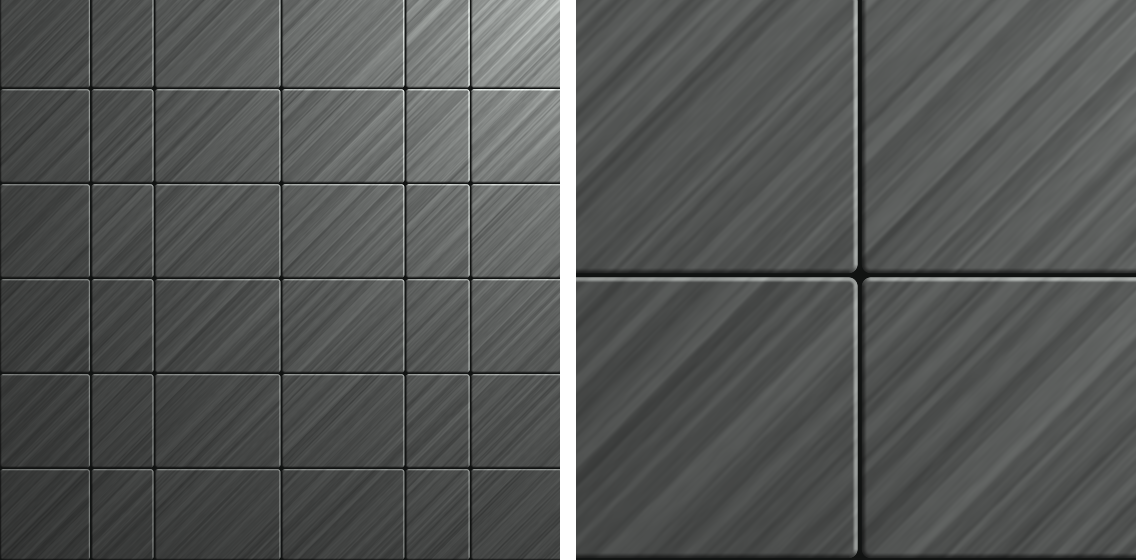
Left: the whole. Right: its middle third, enlarged.
Reproduce this texture procedurally as a Shadertoy shader.

```glsl
// Brushed dark steel panels in an uneven 6 by 6 grid, with bevelled seams lit from the top right.

const float ROW_PITCH = 0.1696;
const float ROW_START = -0.006;
const float GAP = 0.0012;      // half width of a seam
const float CORNER = 0.0055;   // corner radius of a panel
const vec3 STEEL_TINT = vec3(0.985, 1.010, 0.995);
const vec3 SEAM_COLOR = vec3(0.065, 0.075, 0.072);
const float COLUMN_SEAMS[7] = float[7](-0.001, 0.162, 0.2755, 0.5022, 0.7235, 0.840, 1.012);

float hash(vec2 p) {
    vec3 q = fract(vec3(p.xyx) * 0.1031);
    q += dot(q, q.yzx + 33.33);
    return fract((q.x + q.y) * q.z);
}

// Level of one streak: light and dark alternate, strength is random.
float streakLevel(float i, float seed) {
    float side = mod(i, 2.0) < 0.5 ? 0.5 : -0.5;
    return side * (0.15 + 0.85 * hash(vec2(i, seed)));
}

// Alternating flat streaks of uneven width; softness widens their edges.
float streaks(float x, float seed, float softness) {
    float i = floor(x);
    float edge = 0.3 + 0.4 * hash(vec2(i, seed + 5.0));
    float t = smoothstep(edge - softness, edge + softness, fract(x));
    return mix(streakLevel(i, seed), streakLevel(i + 1.0, seed), t);
}

float valueNoise(vec2 p) {
    vec2 i = floor(p), f = fract(p);
    f = f * f * (3.0 - 2.0 * f);
    float low = mix(hash(i), hash(i + vec2(1, 0)), f.x);
    float high = mix(hash(i + vec2(0, 1)), hash(i + vec2(1, 1)), f.x);
    return mix(low, high, f.y) - 0.5;
}

// Lower and upper seam around x, and the column index.
vec3 columnAt(float x) {
    vec3 column = vec3(COLUMN_SEAMS[0], COLUMN_SEAMS[1], 0.0);
    for (int i = 1; i < 6; i++) {
        if (x > COLUMN_SEAMS[i]) column = vec3(COLUMN_SEAMS[i], COLUMN_SEAMS[i + 1], float(i));
    }
    return column;
}

vec3 rowAt(float y) {
    float row = floor((y - ROW_START) / ROW_PITCH);
    float low = ROW_START + row * ROW_PITCH;
    return vec3(max(low, -0.001), low + ROW_PITCH, row);
}

// Signed distance to a rounded box in x, outward normal in yz.
vec3 roundedBox(vec2 p, vec2 halfSize, float radius) {
    vec2 q = abs(p) - halfSize + radius;
    vec2 outside = max(q, 0.0);
    float dist = length(outside) + min(max(q.x, q.y), 0.0) - radius;
    return vec3(dist, sign(p) * normalize(outside + 1e-5));
}

// Diagonal brushing, different on each panel.
float brushing(vec2 uv, float seed) {
    float across = (uv.x - uv.y) * 0.7071 + 4.0;
    float along = (uv.x + uv.y) * 0.7071;
    float wide = 0.15 * streaks(across * 62.0 + seed * 0.37, seed, 0.08);
    wide += 0.09 * streaks(across * 117.0 + seed * 0.71, seed + 17.0, 0.12);
    float thin = 0.07 * streaks(across * 215.0, seed + 31.0, 0.25);
    thin += 0.19 * valueNoise(vec2(across * 380.0, along * 3.0 + seed * 5.0));
    float grain = 0.06 * valueNoise(vec2(across * 500.0, along * 90.0));
    return wide + thin + grain;
}

// Broad glow that fades away from the top right corner.
float sheen(vec2 uv) {
    return 0.131 + 0.54 * exp(-1.42 * distance(uv, vec2(1.0)));
}

void mainImage(out vec4 fragColor, in vec2 fragCoord) {
    vec2 uv = fragCoord / iResolution.xy;
    float pixel = 1.0 / min(iResolution.x, iResolution.y);

    // Panel that holds this point
    vec3 column = columnAt(uv.x);
    vec3 row = rowAt(uv.y);
    vec2 low = vec2(column.x, row.x);
    vec2 high = vec2(column.y, row.y);
    vec3 panel = roundedBox(uv - 0.5 * (low + high), 0.5 * (high - low) - GAP, CORNER);
    float seed = 7.0 + column.z * 13.0 + row.z * 101.0;

    // Steel surface
    float light = sheen(uv);
    float level = light * (1.0 + brushing(uv, seed));

    // Bevel: bright top and right rims, dark bottom and left rims
    float facing = dot(panel.yz, vec2(1.0));
    float depth = max(-panel.x, 0.0);
    float rim = 1.0 - smoothstep(0.0012, 0.0034, depth);
    float shade = 1.0 - smoothstep(0.0, 0.0036, depth);
    level += rim * clamp(facing, 0.0, 1.0) * (0.12 + 0.55 * light);
    level *= 1.0 - 0.55 * shade * clamp(-facing, 0.0, 1.0);

    // Dark seams
    float inside = 1.0 - smoothstep(-0.5 * pixel, 0.5 * pixel, panel.x);
    vec3 color = mix(SEAM_COLOR, level * STEEL_TINT, inside);
    fragColor = vec4(clamp(color, 0.0, 1.0), 1.0);
}
```
